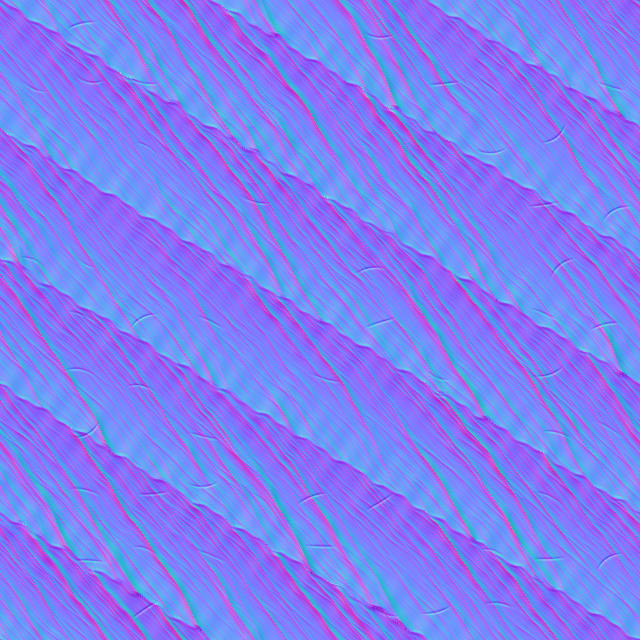
Give the GLSL for this texture map, as a Shadertoy shader.

```glsl
// Tangent-space normal map of twisted rope strands with fine fibres and stray hairs.

const float TAU = 6.2831853;
const vec2 STRANDS = vec2(3.0, 5.0);   // strand crossings per canvas width and height

vec2 hash2(vec2 p) {
    vec2 q = vec2(dot(p, vec2(127.1, 311.7)), dot(p, vec2(269.5, 183.3)));
    return fract(sin(q) * 43758.55);
}

// Squared distance to the nearest feature point; cells wrap at the given period.
float cellular(vec2 p, vec2 period, float seed) {
    vec2 cell = floor(p), local = p - cell;
    float nearest = 4.0;
    for (int j = -1; j <= 1; j++)
    for (int i = -1; i <= 1; i++) {
        vec2 offset = vec2(i, j);
        vec2 d = offset + hash2(mod(cell + offset, period) + seed) - local;
        nearest = min(nearest, dot(d, d));
    }
    return nearest;
}

// Rounded bundles, long in y and narrow in x, with sharp grooves between them.
float fibreLayer(vec2 uv, vec2 cells, float seed) {
    float d = min(cellular(uv * cells, cells, seed), 0.8);
    return -d * d;
}

// Position across a strand: 0 at its upper edge, 1 at its lower edge.
float strandPhase(vec2 p) {
    float ragged = 0.012 * sin(TAU * dot(p, vec2(11.0, -7.0)))
                 + 0.008 * sin(TAU * dot(p, vec2(23.0, -16.0)) + 1.7);
    return fract(ragged - dot(p, STRANDS));
}

float strandHeight(float f, float bulge, float crease) {
    float edge = min(f, 1.0 - f);
    return bulge * f * (1.0 - f) - crease * (1.0 - smoothstep(0.0, 0.03, edge));
}

// Three fibre sizes, each laid at its own angle.
float fibreHeight(vec2 p, float f) {
    float bend = 0.1 * (1.0 - f) * (1.0 - f);
    float wander = 0.006 * sin(TAU * dot(p, vec2(3.0, -2.0)))
                 + 0.003 * sin(TAU * dot(p, vec2(4.0, -9.0)) + 2.0);
    float shift = bend + wander;
    float coarse = fibreLayer(vec2(2.0 * p.x + p.y + shift, p.x), vec2(22.0, 5.0), 3.0);
    float medium = fibreLayer(vec2(3.0 * p.x + 2.0 * p.y + shift, p.x + p.y), vec2(25.0, 16.0), 17.0);
    float fine = fibreLayer(vec2(p.x + p.y + 0.5 * shift, p.x), vec2(95.0, 11.0), 41.0);
    return 0.0125 * coarse + 0.0055 * medium + 0.0024 * fine;
}

// Short curved hairs, at most one in each grid cell.
float hairHeight(vec2 p, float grid, float density) {
    vec2 cell = mod(floor(p * grid), grid);
    vec2 place = hash2(cell + 61.0), shape = hash2(cell + 97.0);
    vec2 q = (fract(p * grid) - mix(vec2(0.35), vec2(0.65), place)) / grid;
    float angle = mix(-0.9, 0.7, shape.x);
    float c = cos(angle), s = sin(angle);
    q = vec2(c * q.x + s * q.y, c * q.y - s * q.x);
    float across = q.y - mix(-14.0, 14.0, shape.y) * q.x * q.x;
    float taper = 1.0 - smoothstep(0.008, 0.028, abs(q.x));
    float present = step(hash2(cell + 139.0).x, density);
    return present * taper * exp(-across * across / 0.000003);
}

float ropeHeight(vec2 p) {
    float f = strandPhase(p);
    float fade = smoothstep(0.0, 0.05, f) * (1.0 - smoothstep(0.97, 1.0, f));
    return strandHeight(f, 0.055, 0.0015)
         + fibreHeight(p, f) * mix(0.25, 1.0, fade)
         + 0.0012 * hairHeight(p, 11.0, 0.45);
}

void mainImage(out vec4 fragColor, in vec2 fragCoord) {
    vec2 p = fragCoord / iResolution.xy;

    // Central differences soften creases over a fixed canvas distance.
    vec2 e = vec2(0.0009, 0.0);
    float slopeX = (ropeHeight(p + e.xy) - ropeHeight(p - e.xy)) / (2.0 * e.x);
    float slopeY = (ropeHeight(p + e.yx) - ropeHeight(p - e.yx)) / (2.0 * e.x);

    // Green points down the canvas.
    vec3 normal = normalize(vec3(-slopeX, slopeY, 1.0));
    fragColor = vec4(0.5 + 0.5 * normal, 1.0);
}
```
